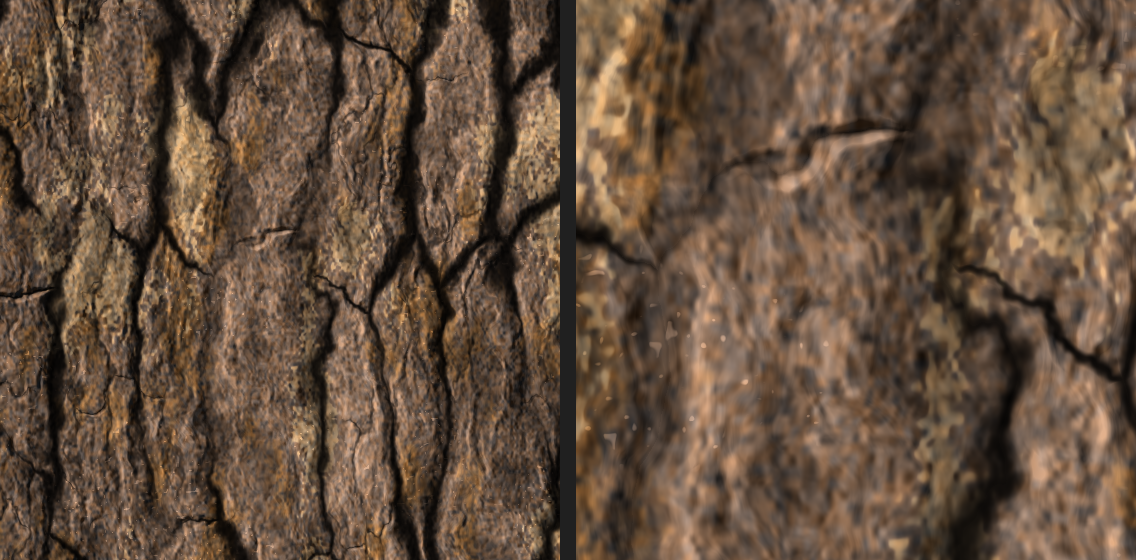
Left, the full canvas; right, a detail of the centre.
This texture is drawn by a WebGL 2 fragment shader. Its source:

```glsl
#version 300 es
precision highp float;

uniform vec2 u_resolution;
out vec4 fragColor;

#define PLATE_SCALE vec2(7.0, 2.2)
#define FLAKE_SCALE vec2(16.0, 5.5)
#define GAP_WIDTH 0.023
#define BEVEL_WIDTH 0.036
#define LIGHT_STEP vec2(-0.005, 0.003)
#define LIGHT_GAIN 0.85
#define GRAIN_GAIN 0.52
#define BASE_TONE 0.645
#define BARK vec3(0.69, 0.55, 0.45)
#define OCHRE vec3(0.71, 0.50, 0.28)
#define LICHEN vec3(0.75, 0.62, 0.45)

float hash(vec2 p) {
    return fract(sin(dot(p, vec2(127.1, 311.7))) * 43758.5);
}

vec2 hash2(vec2 p) {
    return vec2(hash(p), hash(p + 51.3));
}

float noise(vec2 p) {
    vec2 cell = floor(p), f = fract(p);
    f = f * f * (3.0 - 2.0 * f);
    return mix(mix(hash(cell), hash(cell + vec2(1, 0)), f.x),
               mix(hash(cell + vec2(0, 1)), hash(cell + vec2(1, 1)), f.x), f.y);
}

float fbm(vec2 p) {
    float sum = 0.0, amplitude = 0.53;
    for (int i = 0; i < 4; i++) {
        sum += amplitude * noise(p);
        p = mat2(0.98, 0.2, -0.2, 0.98) * p * 2.03 + 17.7;
        amplitude *= 0.5;
    }
    return sum;
}

// Stretched Voronoi cells: x = distance to the border, y = cell id.
// Level borders count as farther away, so upright crevices dominate.
vec2 plates(vec2 p, vec2 scale) {
    vec2 q = p * scale, cell = floor(q), f = q - cell;
    vec2 nearest = vec2(0), home = vec2(0);
    float best = 9.0;
    for (int j = -1; j <= 1; j++)
    for (int i = -1; i <= 1; i++) {
        vec2 g = vec2(i, j);
        vec2 r = g + hash2(cell + g) - f;
        if (dot(r, r) < best) {
            best = dot(r, r);
            nearest = r;
            home = g;
        }
    }
    float border = 9.0;
    for (int j = -2; j <= 2; j++)
    for (int i = -2; i <= 2; i++) {
        vec2 g = home + vec2(i, j);
        vec2 r = g + hash2(cell + g) - f;
        vec2 across = r - nearest, normal = across * scale;
        if (dot(across, across) > 1e-5) {
            float gap = dot(0.5 * (r + nearest), across) / length(normal);
            border = min(border, gap * mix(2.6, 1.0, abs(normal.x) / length(normal)));
        }
    }
    return vec2(border, hash(cell + home + 9.1));
}

// x = height, y = openness (0 inside a crevice), z = plate id
vec3 relief(vec2 p) {
    vec2 bend = vec2(fbm(p * vec2(5.0, 3.5)), fbm(p * vec2(4.0, 5.0) + 40.0)) - 0.5;
    vec2 ragged = vec2(fbm(p * vec2(34.0, 20.0) + 7.0), fbm(p * 30.0 + 80.0)) - 0.5;
    vec2 q = p + 0.15 * bend + 0.034 * ragged;

    // Deep crevices that open, narrow and heal along the plate borders
    vec2 plate = plates(q, PLATE_SCALE);
    float spread = noise(p * vec2(7.0, 3.0) + 3.0);
    float width = mix(0.004, GAP_WIDTH, smoothstep(0.35, 0.75, spread));
    float depth = smoothstep(0.15, 0.5, spread);
    float open = mix(1.0, smoothstep(0.1 * width, 1.2 * width + 0.002, plate.x), depth);
    float bevel = smoothstep(0.0, BEVEL_WIDTH, plate.x);

    // Overlapping flakes with thin cracks
    vec2 flake = plates(q + 0.03 * ragged + 5.0, FLAKE_SCALE);
    float cracked = smoothstep(0.35, 0.65, noise(p * vec2(9.0, 5.0) + 20.0));
    float crack = 1.0 - cracked * (1.0 - smoothstep(0.0, 0.008, flake.x));
    float scale = smoothstep(0.0, 0.02, flake.x) * (0.3 + 0.4 * flake.y);

    float ridge = 1.0 - abs(2.0 * fbm(q * vec2(24.0, 7.0) + 33.0) - 1.0);
    float fibre = fbm(q * vec2(70.0, 24.0)) - 0.5;
    float height = 0.9 * bevel + 0.6 * scale * cracked + 0.4 * ridge + 0.85 * fibre;
    float shade = mix(0.55, 1.0, crack) * mix(0.68, 1.0, bevel) * mix(0.72, 1.06, smoothstep(0.5, 0.95, ridge));
    return vec3(height, open * shade, plate.y);
}

void main() {
    vec2 p = gl_FragCoord.xy / u_resolution.y;
    vec3 surface = relief(p);
    float lit = clamp(surface.x - relief(p + LIGHT_STEP).x, -0.4, 0.4);

    // Brightness from plates, light and streaky grain
    vec2 strand = p + 0.02 * vec2(fbm(p * 18.0), fbm(p * 18.0 + 9.0));
    float grain = 0.75 * noise(strand * vec2(225.0, 150.0)) + 0.45 * noise(strand * vec2(140.0, 60.0) + 4.0) - 0.6;
    float tone = BASE_TONE + 0.16 * (surface.z - 0.5);
    tone += 0.42 * (fbm(p * vec2(13.0, 6.0) + 11.0) - 0.5);
    tone += LIGHT_GAIN * lit + GRAIN_GAIN * grain;

    // Ochre stains and pale crusts with crumbling rims
    float stain = smoothstep(0.56, 0.74, fbm(p * vec2(18.0, 8.0) + 60.0) + 0.14 * grain);
    float crust = smoothstep(0.63, 0.69, fbm(p * vec2(9.0, 4.0) + 31.0) + 0.16 * grain);
    vec3 tint = mix(BARK, OCHRE, 0.75 * stain);
    tint = mix(tint, LICHEN, 0.7 * crust);
    tone += 0.17 * crust;

    // Scattered bright specks
    float speck = smoothstep(0.86, 0.96, noise(strand * 200.0 + 90.0));
    tone += 0.35 * speck * smoothstep(0.5, 0.7, noise(p * 9.0 + 70.0));

    vec3 color = tint * clamp(tone, 0.16, 1.2) * mix(0.13, 1.0, surface.y);
    float hueShift = noise(strand * vec2(190.0, 150.0) + 130.0) - 0.5;
    color += vec3(0.09, 0.0, -0.08) * hueShift * surface.y;
    fragColor = vec4(clamp(color, 0.0, 1.0), 1.0);
}
```
